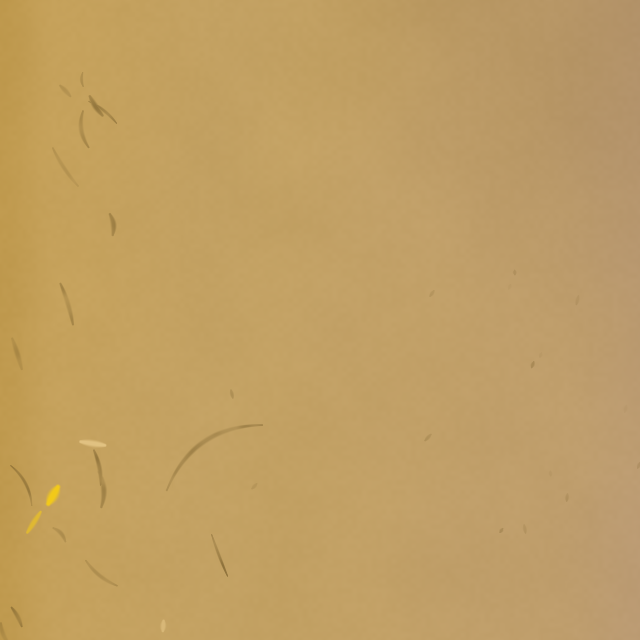
Reproduce this texture procedurally as a Shadertoy shader.

```glsl
// Smooth ochre plaster with a sideways colour drift, sparse dark fibres and a few straw chips.
#define FIBRE_COUNT 17
#define SPECK_COUNT 16
#define CLOUD_CONTRAST 0.022
#define GRAIN_CONTRAST 0.010
#define FIBRE_WIDTH 0.0034
#define FIBRE_DARKNESS 0.62
#define FIBRE_COLOUR vec3(0.47, 0.37, 0.17)
#define STRAW_YELLOW vec3(0.95, 0.79, 0.10)
#define STRAW_PALE vec3(0.92, 0.80, 0.55)

float hash(vec2 p) {
    return fract(sin(dot(p, vec2(127.1, 311.7))) * 43758.5453);
}

float noise(vec2 p) {
    vec2 cell = floor(p), f = fract(p);
    f = f * f * (3.0 - 2.0 * f);
    float low = mix(hash(cell), hash(cell + vec2(1, 0)), f.x);
    float high = mix(hash(cell + vec2(0, 1)), hash(cell + vec2(1, 1)), f.x);
    return mix(low, high, f.y);
}

float clouds(vec2 p) {
    float sum = 0.0, weight = 0.5;
    for (int i = 0; i < 4; i++) {
        sum += weight * noise(p);
        p = p * 2.03 + 17.3;
        weight *= 0.5;
    }
    return sum - 0.47;
}

// Soft coverage of a tapered, bowed strand centred at the origin.
float strand(vec2 p, float angle, float halfLength, float bend, float width) {
    vec2 along = vec2(cos(angle), sin(angle));
    vec2 q = vec2(dot(p, along), dot(p, vec2(-along.y, along.x)));
    float t = clamp(q.x / halfLength, -1.0, 1.0);
    q.y -= bend * halfLength * (1.0 - t * t);
    float dist = length(vec2(max(abs(q.x) - halfLength, 0.0), q.y));
    float radius = width * (1.0 - 0.5 * t * t);
    return 1.0 - smoothstep(radius * 0.25, radius * 1.25, dist);
}

// Broad drift from golden left to dusty pink right.
vec3 plaster(vec2 uv) {
    float x = uv.x + 0.22 * clouds(uv * 2.5 + 4.0) - 0.06 * (uv.y - 0.5);
    vec3 colour = mix(vec3(0.775, 0.632, 0.350), vec3(0.765, 0.633, 0.388), smoothstep(-0.1, 0.4, x));
    colour = mix(colour, vec3(0.750, 0.620, 0.422), smoothstep(0.4, 0.88, x));
    colour = mix(colour, vec3(0.728, 0.602, 0.452), smoothstep(0.80, 1.08, x));
    float leftEdge = 1.0 - smoothstep(0.0, 0.09, uv.x);
    colour -= leftEdge * vec3(0.025, 0.030, 0.045);
    colour -= 0.035 * smoothstep(1.25, 1.95, uv.x + uv.y);
    return colour;
}

void mainImage(out vec4 fragColor, in vec2 fragCoord) {
    vec2 uv = fragCoord / iResolution.xy;
    vec3 colour = plaster(uv);

    // Mottling and faint fine grain
    colour += CLOUD_CONTRAST * clouds(uv * 9.0 + 31.0);
    colour += GRAIN_CONTRAST * (noise(uv * 130.0) - 0.5) * vec3(1.0, 1.0, 1.3);

    // Fibres gather along the left side and lean down to the right
    float wear = 0.45 + 0.75 * noise(uv * 60.0 + 8.0);
    float dark = 0.0;
    for (int i = 0; i < FIBRE_COUNT; i++) {
        float id = float(i) + 1.0;
        vec2 centre = vec2(0.005 + 0.19 * pow(hash(vec2(id, 1.0)), 1.5),
                           0.93 * pow(hash(vec2(id, 2.0)), 1.25));
        if (i % 8 == 7) centre.x += 0.38 * hash(vec2(id, 3.0));
        float angle = -1.1 + 0.9 * (hash(vec2(id, 4.0)) - 0.5);
        float halfLength = mix(0.010, 0.036, hash(vec2(id, 5.0)));
        float bend = 0.5 * (hash(vec2(id, 6.0)) - 0.5);
        float strength = mix(0.35, 1.0, hash(vec2(id, 7.0)));
        float width = FIBRE_WIDTH * mix(0.8, 1.5, hash(vec2(id, 8.0)));
        dark = max(dark, strength * strand(uv - centre, angle, halfLength, bend, width));
    }

    // One long bowed fibre
    dark = max(dark, 0.75 * strand(uv - vec2(0.335, 0.285), 0.6, 0.09, 0.33, FIBRE_WIDTH * 1.3));

    // Small faint specks, mostly on the right
    for (int i = 0; i < SPECK_COUNT; i++) {
        float id = float(i) + 50.0;
        vec2 centre = vec2(1.0 - 0.7 * pow(hash(vec2(id, 1.0)), 1.4), 0.6 * hash(vec2(id, 2.0)));
        float size = mix(0.002, 0.007, hash(vec2(id, 3.0)));
        float angle = 0.6 + 1.2 * hash(vec2(id, 4.0));
        float strength = mix(0.12, 0.5, hash(vec2(id, 5.0)));
        dark = max(dark, strength * strand(uv - centre, angle, size, 0.0, FIBRE_WIDTH));
    }
    colour = mix(colour, FIBRE_COLOUR, clamp(dark * wear * FIBRE_DARKNESS, 0.0, 1.0));

    // Bright straw chips near the lower left
    float yellow = strand(uv - vec2(0.083, 0.226), 1.05, 0.015, 0.0, 0.009);
    yellow = max(yellow, 0.6 * strand(uv - vec2(0.053, 0.184), 1.0, 0.019, 0.0, 0.005));
    float pale = 0.75 * strand(uv - vec2(0.145, 0.307), -0.15, 0.019, 0.0, 0.006);
    pale = max(pale, 0.5 * strand(uv - vec2(0.255, 0.022), 1.5, 0.008, 0.0, 0.005));
    colour = mix(colour, STRAW_YELLOW, yellow);
    colour = mix(colour, STRAW_PALE, pale);

    fragColor = vec4(clamp(colour, 0.0, 1.0), 1.0);
}
```
